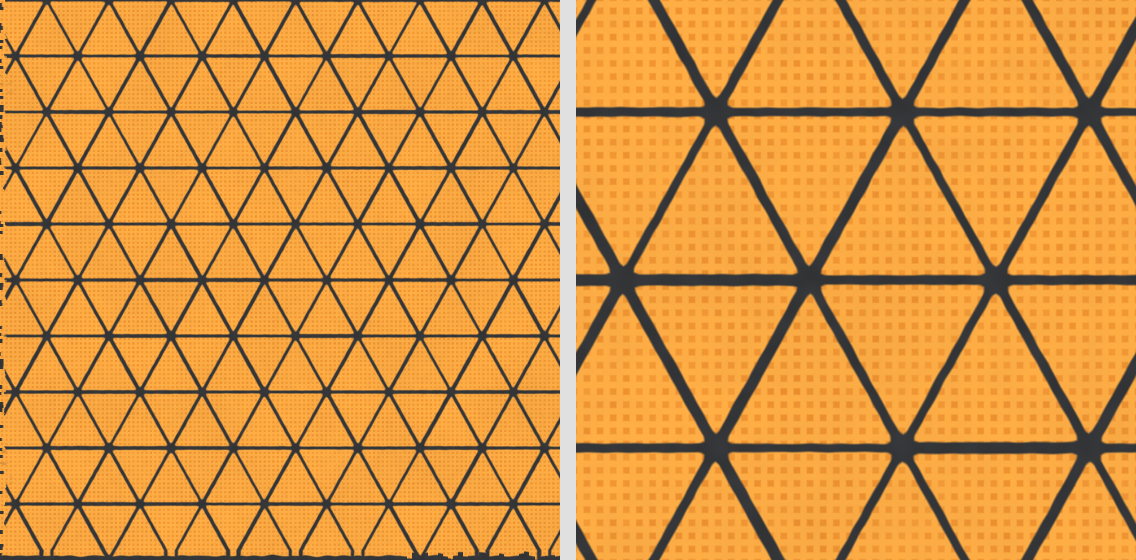
Left: the whole. Right: its middle third, enlarged.
Reproduce this pattern procedurally as a WebGL 2 fragment shader.

```glsl
#version 300 es
precision highp float;
// Orange sheet divided by a dark triangular lattice, 9 cells across and 10 rows up.
// Three families of lines meet in rounded joints over a fine grid of square dots.
// Segment widths vary by hash; the left and bottom borders are frayed by noise.
uniform vec2 u_resolution;
out vec4 fragColor;

float hash(vec2 p) {
    vec3 q = fract(vec3(p.xyx) * 0.1031);
    q += dot(q, q.yzx + 33.33);
    return fract((q.x + q.y) * q.z);
}

vec2 gradientAt(vec2 cell) {
    float angle = 6.2832 * hash(cell);
    return vec2(cos(angle), sin(angle));
}

// Gradient noise, roughly -0.7 to 0.7
float noise(vec2 p) {
    vec2 i = floor(p), f = p - i;
    vec2 u = f * f * f * (f * (f * 6.0 - 15.0) + 10.0);
    float a = dot(gradientAt(i), f);
    float b = dot(gradientAt(i + vec2(1, 0)), f - vec2(1, 0));
    float c = dot(gradientAt(i + vec2(0, 1)), f - vec2(0, 1));
    float d = dot(gradientAt(i + vec2(1, 1)), f - vec2(1, 1));
    return mix(mix(a, b, u.x), mix(c, d, u.x), u.y);
}

float smoothMin(float a, float b, float k) {
    float h = max(k - abs(a - b), 0.0) / k;
    return min(a, b) - 0.25 * k * h * h;
}

float halfWidth(vec2 segment) {
    return mix(0.0023, 0.0036, hash(segment + 50.0));
}

// Signed distance to the lattice, in canvas units
float lattice(vec2 uv) {
    vec2 p = uv * vec2(9, 10) - vec2(0.75, 0);
    float row = round(p.y), band = floor(p.y);
    float along = p.x - 0.5 * row;
    float rising = p.x - 0.5 * p.y, falling = p.x + 0.5 * p.y;
    float slope = length(vec2(9, 5));

    float level = abs(p.y - row) / 10.0 - halfWidth(vec2(floor(along), row));
    float up = abs(rising - round(rising)) / slope - halfWidth(vec2(round(rising) + 31.0, band));
    float down = abs(falling - round(falling)) / slope - halfWidth(vec2(round(falling) + 67.0, band));

    vec2 toJoint = vec2((along - round(along)) / 9.0, (p.y - row) / 10.0);
    float joint = length(toJoint) - 0.0072 - 0.0012 * hash(vec2(round(along) + 20.0, row));
    return smoothMin(min(level, min(up, down)), joint, 0.004);
}

// Dotted orange ground
vec3 ground(vec2 uv, float px) {
    vec3 orange = vec3(0.99, 0.675, 0.27);
    vec3 dotOrange = vec3(0.925, 0.565, 0.185);
    vec2 grid = uv * 128.0;
    vec2 q = abs(fract(grid) - 0.5);
    float soft = 64.0 * px + 0.04;
    float dots = 1.0 - smoothstep(0.25 - soft, 0.25 + soft, max(q.x, q.y));
    float strength = 0.7 + 0.3 * hash(floor(grid)) + 0.3 * noise(uv * 14.0);
    vec3 color = mix(orange, dotOrange, dots * strength);
    return color * (1.0 + 0.03 * noise(uv * 9.0) + 0.02 * noise(uv * 60.0));
}

void main() {
    vec2 uv = gl_FragCoord.xy / u_resolution;
    float px = 1.0 / min(u_resolution.x, u_resolution.y);
    float soft = max(px, 0.0009);

    // Lines waver slightly; most turn upright just above the bottom border
    vec2 warped = uv + 0.0006 * vec2(noise(uv * 90.0), noise(uv * 90.0 + 40.0));
    float column = floor(uv.x * 9.0 - 0.25);
    warped.y = max(warped.y, hash(vec2(column, 4)) > 0.25 ? 0.017 : 0.0);
    float ink = 1.0 - smoothstep(-soft, soft, lattice(warped));

    // Left border: lines break off, with a few torn flecks and smears
    float tear = 0.009 + 0.009 * noise(vec2(uv.y * 70.0, 3.0)) + 0.004 * noise(uv * 220.0);
    ink *= smoothstep(tear - soft, tear + soft, uv.x);
    float strip = floor(uv.y * 170.0);
    float reach = 0.007 * hash(vec2(strip, 12)) * step(0.62, hash(vec2(strip, 8)));
    float fleck = (1.0 - smoothstep(reach - soft, reach + soft, uv.x)) * step(0.001, reach);
    float smear = smoothstep(0.15, 0.4, noise(uv * vec2(70, 130)))
        * smoothstep(0.03, 0.005, uv.x) * smoothstep(0.0, 0.25, noise(vec2(uv.y * 9.0, 7.0)));

    // Bottom border: ragged dark band, chipped into blocks toward the right
    float height = 0.0075 + 0.005 * noise(vec2(uv.x * 38.0, 1.0));
    float block = floor(uv.x * 110.0);
    float chipped = step(0.72, uv.x) * step(0.6, hash(vec2(block, 21)));
    height += chipped * 0.012 * (hash(vec2(block, 33)) - 0.45);
    float rim = 1.0 - smoothstep(height - soft, height + soft, uv.y);
    ink = max(ink, max(fleck, rim));

    vec3 charcoal = vec3(0.20, 0.208, 0.218) * (1.0 + 0.12 * noise(uv * 75.0));
    vec3 color = mix(ground(uv, px), vec3(0.82, 0.55, 0.22), 0.8 * smear);
    fragColor = vec4(mix(color, charcoal, ink), 1.0);
}
```
